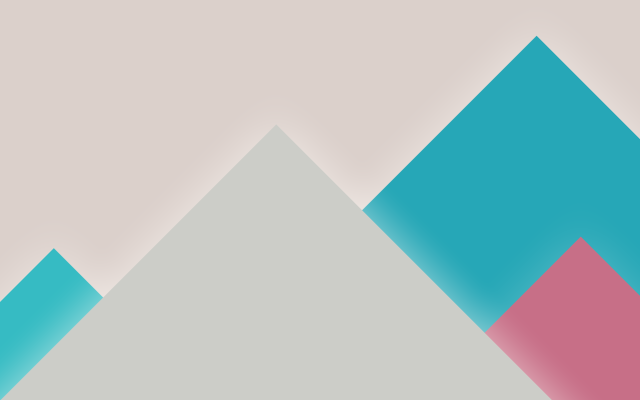
Reproduce this background procedurally as a WebGL 2 fragment shader.

```glsl
#version 300 es
precision highp float;

// Four flat right-angled peaks stacked over a warm pale backdrop.
// Each peak is the quarter plane below its apex; a soft white halo, made
// from the product of two blurred edges, is laid down before its flat fill.

uniform vec2 u_resolution;
out vec4 fragColor;

const vec3 BACKDROP = vec3(0.858, 0.815, 0.796);
const vec3 TEAL = vec3(0.149, 0.655, 0.716);
const vec3 ROSE = vec3(0.780, 0.435, 0.530);
const vec3 AQUA = vec3(0.212, 0.735, 0.765);
const vec3 STONE = vec3(0.801, 0.804, 0.784);
const vec3 HALO = vec3(1.0, 0.985, 0.97);
const float HALO_REACH = 0.10;

// Distances inside the left and right slopes, positive under the peak.
vec2 slopeDistances(vec2 p, vec2 apex) {
    vec2 q = p - apex;
    return vec2(q.x - q.y, -q.x - q.y) * inversesqrt(2.0);
}

// Coverage of the wedge when both edges are blurred over the given reach.
float softWedge(vec2 slopes, float reach) {
    vec2 edges = smoothstep(vec2(-reach), vec2(reach), slopes);
    return edges.x * edges.y;
}

// Lays one haloed peak over the colour below it.
vec3 addPeak(vec3 below, vec2 p, vec2 apex, vec3 fill, float glow, float pixel) {
    vec2 slopes = slopeDistances(p, apex);
    vec3 lit = mix(below, HALO, glow * softWedge(slopes, HALO_REACH));
    vec2 cover = clamp(slopes / pixel + 0.5, 0.0, 1.0);
    return mix(lit, fill, cover.x * cover.y);
}

void main() {
    // Canvas height is one unit.
    vec2 p = gl_FragCoord.xy / u_resolution.y;
    float pixel = 1.0 / u_resolution.y;

    // Back to front.
    vec3 color = BACKDROP;
    color = addPeak(color, p, vec2(1.3415, 0.9105), TEAL, 0.50, pixel);
    color = addPeak(color, p, vec2(1.4520, 0.4085), ROSE, 0.20, pixel);
    color = addPeak(color, p, vec2(0.1345, 0.3795), AQUA, 0.45, pixel);
    color = addPeak(color, p, vec2(0.6905, 0.6890), STONE, 0.56, pixel);

    fragColor = vec4(color, 1.0);
}
```
